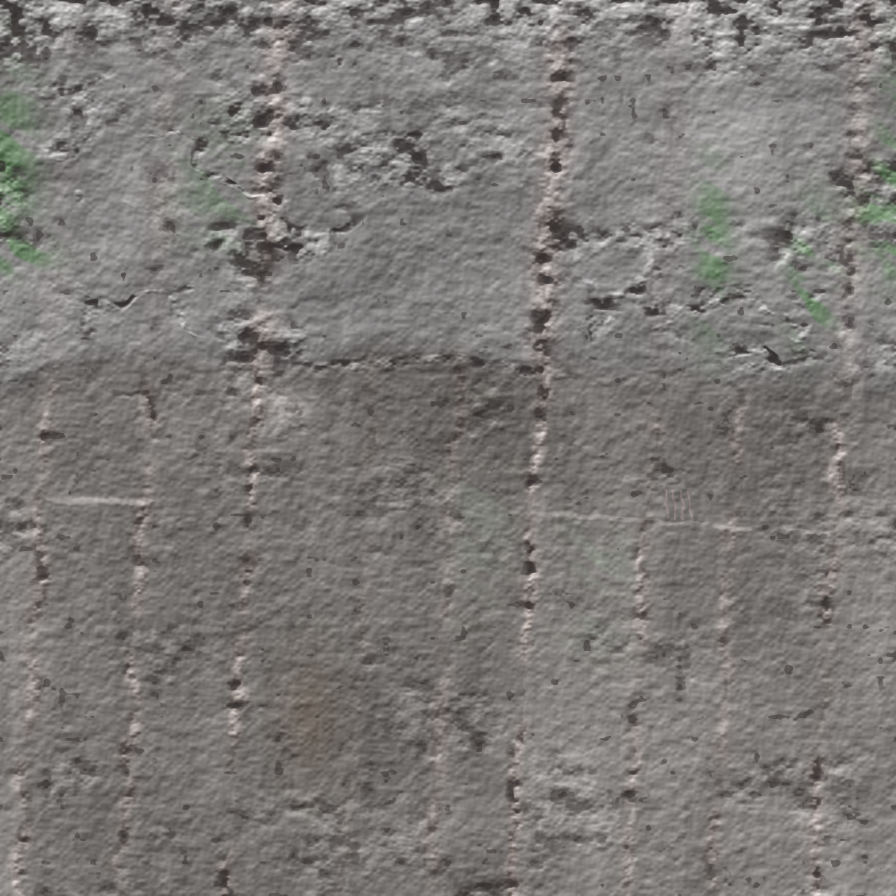
Give the GLSL for this texture, as a WebGL 2 fragment shader.

```glsl
#version 300 es
precision highp float;
// Weathered board-marked concrete: nine leaning boards below, torn plaster above.
uniform vec2 u_resolution;
out vec4 fragColor;

const int BOARDS = 9;
const float SEAM_X[BOARDS] = float[](0.020, 0.134, 0.254, 0.384, 0.479, 0.569, 0.697, 0.794, 0.908);
const float SEAM_WEAR[BOARDS] = float[](0.8, 0.85, 1.0, 0.4, 0.6, 1.0, 0.8, 0.65, 0.9);
const float SEAM_LEAN = 0.060;
const float SEAM_WIDTH = 0.008;
const float LEDGE_Y = 0.575;
const float RELIEF = 0.50;
const float RELIEF_STEP = 0.0024;
const vec2 LIGHT = vec2(-0.45, 0.89);
const vec3 BOARD_GREY = vec3(0.480, 0.466, 0.455);
const vec3 PLASTER_GREY = vec3(0.530, 0.522, 0.520);
const vec3 CAVITY = vec3(0.200, 0.180, 0.178);
const vec3 BRICK_DUST = vec3(0.590, 0.530, 0.510);
const vec3 ALGAE = vec3(0.370, 0.510, 0.350);
const vec3 LICHEN = vec3(0.580, 0.630, 0.560);
const vec3 RUST = vec3(0.450, 0.390, 0.330);
const vec3 CHALK = vec3(0.690, 0.670, 0.660);
const vec3 PINK_CHALK = vec3(0.650, 0.560, 0.600);

float hash(vec2 p) {
  vec3 q = fract(p.xyx * 0.1031);
  q += dot(q, q.yzx + 33.33);
  return fract((q.x + q.y) * q.z);
}

// Value noise that wraps in x after the given number of cells.
float noise(vec2 p, float period) {
  vec2 i = floor(p), f = fract(p);
  f = f * f * (3.0 - 2.0 * f);
  float l = mod(i.x, period), r = mod(i.x + 1.0, period);
  return mix(mix(hash(vec2(l, i.y)), hash(vec2(r, i.y)), f.x),
             mix(hash(vec2(l, i.y + 1.0)), hash(vec2(r, i.y + 1.0)), f.x), f.y);
}

float fbm(vec2 p, vec2 cells, int octaves, float seed) {
  float sum = 0.0, amp = 0.5, total = 0.0;
  for (int i = 0; i < octaves; i++) {
    sum += amp * noise(p * cells + vec2(0.0, seed), cells.x);
    total += amp;
    amp *= 0.5;
    cells *= 2.0;
    seed += 37.0;
  }
  return sum / total;
}

float blob(vec2 p, vec2 center, vec2 radius) {
  vec2 d = p - center;
  d.x = fract(d.x + 0.5) - 0.5;
  d /= radius;
  return exp(-dot(d, d));
}

float stroke(vec2 p, vec2 a, vec2 b, float width) {
  vec2 ab = b - a;
  float d = length(p - a - ab * clamp(dot(p - a, ab) / dot(ab, ab), 0.0, 1.0));
  return 1.0 - smoothstep(0.3 * width, 1.5 * width, d);
}

float plasterMask(vec2 p) {
  return smoothstep(-0.02, 0.03, p.y - LEDGE_Y - 0.12 * (fbm(p, vec2(7.0, 5.0), 3, 11.0) - 0.5));
}

// x: seam damage, y: tone of the board.
vec2 boards(vec2 p, float plaster) {
  float x = p.x - SEAM_LEAN * p.y + 0.022 * (fbm(p, vec2(20.0, 32.0), 3, 71.0) - 0.5);
  float seam = 0.0, tone = 0.0, nearest = 1.0;
  for (int k = 0; k < BOARDS; k++) {
    float offset = fract(x - SEAM_X[k]);
    float d = min(offset, 1.0 - offset) / (SEAM_WIDTH * (1.0 + plaster));
    float wear = SEAM_WEAR[k] * mix(1.0, smoothstep(0.7, 1.0, SEAM_WEAR[k]), plaster);
    seam = max(seam, wear * exp(-d * d));
    if (offset < nearest) { nearest = offset; tone = hash(vec2(float(k), 5.0)) - 0.5; }
  }
  return vec2(seam * smoothstep(0.1, 0.6, fbm(p, vec2(14.0, 24.0), 2, 23.0)), tone);
}

// Crevices, crumbled patches, the ledge and the broken top edge.
float crevices(vec2 p, float plaster) {
  vec2 q = p + 0.04 * (fbm(p, vec2(18.0, 18.0), 3, 5.0) - 0.5);
  float ridge = abs(fbm(q, vec2(6.0, 11.0), 4, 90.0) - 0.5);
  float patches = smoothstep(0.36, 0.58, fbm(p, vec2(7.0, 9.0), 2, 140.0));
  float crack = (1.0 - smoothstep(0.005, 0.05, ridge)) * patches * plaster;
  float crumble = smoothstep(0.50, 0.72, fbm(q, vec2(11.0, 15.0), 3, 170.0));
  crack = max(crack, crumble * mix(0.45, 0.85, plaster));
  float ledge = abs(p.y - LEDGE_Y - 0.09 * (fbm(p, vec2(6.0, 3.0), 5, 60.0) - 0.5));
  crack = max(crack, (1.0 - smoothstep(0.001, 0.008, ledge)) * (0.25 + 0.6 * patches));
  float top = smoothstep(0.88, 1.0, p.y + 0.12 * (fbm(p, vec2(8.0, 8.0), 3, 31.0) - 0.5));
  return max(crack, 0.95 * top);
}

// x: height, y: damage, z: rubble, w: seam.
vec4 surface(vec2 p) {
  float plaster = plasterMask(p);
  float seam = boards(p, plaster).x;
  float damage = max(seam, crevices(p, plaster));
  float rubble = fbm(p, vec2(58.0, 80.0), 3, 200.0);
  float slabs = fbm(p + 0.05 * fbm(p, vec2(9.0, 9.0), 2, 3.0), vec2(9.0, 13.0), 5, 47.0);
  float grain = fbm(p, vec2(110.0, 125.0), 2, 300.0);
  float height = 0.75 * grain + slabs * mix(1.0, 4.0, plaster) + damage * (2.6 * rubble - 1.5);
  return vec4(height, damage, rubble, seam);
}

void main() {
  vec2 p = gl_FragCoord.xy / u_resolution;
  float plaster = plasterMask(p);
  vec4 s = surface(p);

  // Base tone, mottling and drips.
  vec3 color = mix(BOARD_GREY, PLASTER_GREY, plaster);
  color += 0.05 * boards(p, plaster).y * (1.0 - plaster);
  color += 0.18 * (fbm(p, vec2(5.0, 6.0), 5, 400.0) - 0.5);
  color += 0.07 * (fbm(p, vec2(60.0, 5.0), 2, 450.0) - 0.5);
  color += 0.08 * (fbm(p, vec2(40.0, 190.0), 2, 480.0) - 0.5);

  // Stains and growth, streaked by the trowel.
  float smear = smoothstep(0.35, 0.65, fbm(p + vec2(0.0, 0.6 * p.x), vec2(24.0, 50.0), 3, 520.0));
  float algae = blob(p, vec2(0.01, 0.82), vec2(0.03, 0.10)) + blob(p, vec2(0.02, 0.715), vec2(0.04, 0.02))
    + 0.5 * blob(p, vec2(0.25, 0.79), vec2(0.05, 0.07)) + blob(p, vec2(0.795, 0.72), vec2(0.02, 0.09))
    + 1.2 * blob(p, vec2(0.908, 0.69), vec2(0.025, 0.07)) + 1.2 * blob(p, vec2(0.975, 0.76), vec2(0.022, 0.05));
  color = mix(color, ALGAE, min(0.75, 0.75 * algae * smear));
  float lichen = blob(p, vec2(0.66, 0.35), vec2(0.04, 0.06)) + 0.6 * blob(p, vec2(0.535, 0.42), vec2(0.03, 0.10));
  color = mix(color, LICHEN, 0.6 * lichen * smear);
  color = mix(color, RUST, 0.4 * blob(p, vec2(0.345, 0.20), vec2(0.035, 0.07)));
  color = mix(color, CHALK, 0.8 * smear * blob(p, vec2(0.32, 0.55), vec2(0.03, 0.03)));
  color -= 0.09 * blob(p, vec2(0.57, 0.015), vec2(0.08, 0.03));

  // Worn chalk lines and short scratches.
  vec2 w = p + 0.008 * (s.z - 0.5);
  float chalk = max(stroke(w, vec2(0.055, 0.443), vec2(0.17, 0.440), 0.0035),
                    stroke(w, vec2(0.595, 0.428), vec2(0.925, 0.404), 0.0030));
  color = mix(color, CHALK, 0.7 * chalk * smoothstep(0.2, 0.55, s.z));
  for (int k = 0; k < 4; k++) {
    vec2 foot = vec2(0.746 + 0.009 * float(k), 0.423);
    color = mix(color, PINK_CHALK, 0.5 * stroke(w, foot, foot + vec2(-0.003, 0.030), 0.0015));
  }

  // Exposed seams, relief light, cavities and pores.
  color = mix(color, BRICK_DUST, 0.5 * s.w);
  color += RELIEF * clamp(s.x - surface(p + LIGHT * RELIEF_STEP).x, -0.55, 0.5);
  color += 0.14 * s.y * smoothstep(0.5, 0.7, s.z);
  color = mix(color, CAVITY, 0.85 * s.y * (1.0 - smoothstep(0.30, 0.46, s.z)));
  color = mix(color, CAVITY, 0.5 * (1.0 - smoothstep(0.17, 0.25, s.z)));
  fragColor = vec4(clamp(color, 0.0, 1.0), 1.0);
}
```
